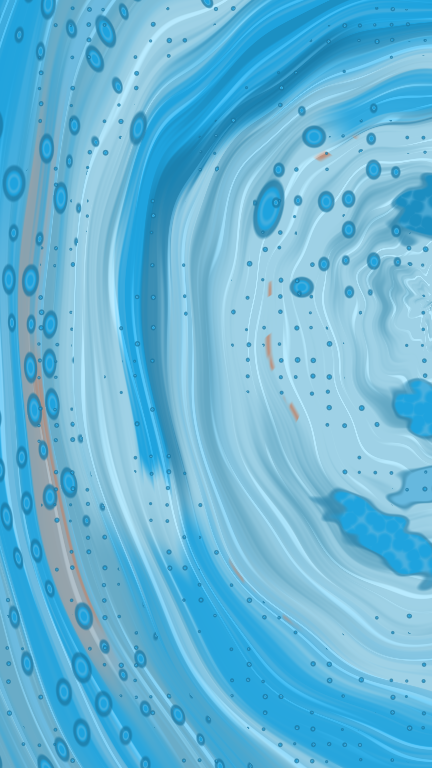
Give the GLSL for this texture, as a WebGL 1 fragment shader.

```glsl
precision highp float;
// Poured-paint swirl: nested oval bands of blue and pale paint around a centre
// on the right edge. Points become (oval radius, angle) flow coordinates, in
// which layered sines draw the streaks and jittered cells scatter the bubbles.

uniform vec2 u_resolution;

const vec2 CENTRE = vec2(0.565, 0.609);
const vec3 PALE = vec3(0.62, 0.82, 0.90);
const vec3 MID = vec3(0.40, 0.72, 0.87);
const vec3 SKY = vec3(0.12, 0.64, 0.87);
const vec3 DEEP = vec3(0.10, 0.47, 0.64);
const vec3 TEAL = vec3(0.39, 0.66, 0.77);
const vec3 TAN = vec3(0.63, 0.63, 0.64);
const vec3 RUST = vec3(0.76, 0.51, 0.40);

vec2 hash2(vec2 c) {
  return fract(sin(vec2(dot(c, vec2(127.1, 311.7)), dot(c, vec2(269.5, 183.3)))) * 43758.5);
}

// Soft window between lo and hi
float band(float x, float lo, float hi, float soft) {
  return smoothstep(lo - soft, lo + soft, x) * (1.0 - smoothstep(hi - soft, hi + soft, x));
}

// x: oval radius, y: angle from the left, positive upward
vec2 flowCoords(vec2 p) {
  vec2 d = p - CENTRE;
  float upper = mix(1.05, 1.55, smoothstep(0.26, 0.52, -d.x));
  d.y /= mix(1.5, upper, smoothstep(-0.08, 0.08, d.y));
  return vec2(length(d), atan(d.y, -d.x));
}

// Layered sines, each bent by the sum so far; about -1 to 1
float streaks(vec2 f, float freq, float seed) {
  float sum = 0.0, amp = 0.5;
  for (int i = 0; i < 5; i++) {
    float bend = 1.6 * sin(f.y * (1.7 + 0.6 * float(i)) + f.x * 14.0 + seed);
    sum += amp * sin(f.x * freq + bend + 2.4 * sum + seed);
    freq *= 1.83;
    amp *= 0.64;
    seed += 2.3;
  }
  return sum;
}

// Signed distance to a tilted ellipse, approximate
float ellipse(vec2 p, vec2 c, vec2 axes, float tilt) {
  float s = sin(tilt), k = cos(tilt);
  p -= c;
  p = vec2(k * p.x + s * p.y, k * p.y - s * p.x);
  return (length(p / axes) - 1.0) * min(axes.x, axes.y);
}

// Distance to the nearest jittered cell point
float cellular(vec2 g) {
  float best = 1.0;
  for (int y = -1; y <= 1; y++)
    for (int x = -1; x <= 1; x++) {
      vec2 c = floor(g) + vec2(float(x), float(y));
      best = min(best, length(c + hash2(c) - g));
    }
  return best;
}

// Blue drop with dark rim and pale glint; d is negative inside
vec3 drop(vec3 col, float d, float soft, float size) {
  col = mix(col, DEEP, 0.75 * (1.0 - smoothstep(0.0, soft, d)));
  col = mix(col, SKY, 1.0 - smoothstep(-soft, 0.0, d + 0.12 * size));
  return mix(col, MID, 0.5 * band(d, -0.6 * size, -0.4 * size, 0.1 * size));
}

// One random drop per grid cell, shrinking where density fades
vec3 bubbles(vec3 col, vec2 g, float density, float seed) {
  vec2 h = hash2(floor(g) + seed);
  float size = (0.12 + 0.24 * h.x) * density * step(h.y, 0.62);
  float d = length(fract(g) - 0.5 - 0.22 * (h - 0.5)) - size;
  return size > 0.05 ? drop(col, d, 0.08, size) : col;
}

// Blue pool with cellular lace inside
vec3 pool(vec3 col, vec2 p, float d, vec3 tint) {
  d += 0.004 * sin(p.x * 120.0 + 2.0 * sin(p.y * 90.0)) + 0.003 * sin(p.y * 210.0);
  vec3 lace = mix(tint, MID, 0.6 * smoothstep(0.4, 0.85, cellular(p * 65.0)));
  col = mix(col, DEEP, 0.6 * (1.0 - smoothstep(0.0, 0.005, d)));
  return mix(col, lace, 1.0 - smoothstep(-0.005, 0.0, d));
}

void main() {
  vec2 p = gl_FragCoord.xy / u_resolution.y;
  vec2 f = flowCoords(p);
  f.x += 0.005 * sin(f.y * 6.0 + f.x * 25.0) + 0.003 * sin(f.y * 13.0 - f.x * 50.0);
  float r = f.x, t = f.y;
  float broad = streaks(f, 38.0, 0.6), fine = streaks(f, 120.0, 4.0);
  float up = smoothstep(0.0, 0.9, t), low = smoothstep(-0.35, -0.6, t);

  // Pale heart and bluer outer rings
  vec3 col = mix(TEAL, PALE, smoothstep(-1.3, 0.2, broad + 0.5 * fine));
  col = mix(col, MID, 0.55 * band(r, 0.29, 0.37, 0.03) * smoothstep(-0.3, 0.6, fine));
  vec3 rings = mix(mix(SKY, TEAL, smoothstep(-0.5, 0.5, broad)), MID, smoothstep(0.0, 0.7, fine));
  col = mix(col, rings, smoothstep(0.46, 0.50, r + 0.035 * low + 0.012 * fine) * 0.9);
  col = mix(col, TEAL, 0.5 * low * band(r, 0.40, 0.50, 0.02) * smoothstep(-0.4, 0.4, -fine));
  col = mix(col, SKY, 0.6 * band(r, 0.55, 0.70, 0.015) * smoothstep(-0.1, 0.3, t));

  // Main blue ribbon, broken at lower left, with its dark inner fold
  float edge = r + 0.010 * fine;
  float ribbon = band(edge, 0.372 - 0.055 * up, 0.412 + 0.015 * up, 0.006 + 0.012 * up);
  ribbon *= smoothstep(-0.42, -0.35, t + 0.06 * fine);
  float lower = band(edge, 0.352, 0.425, 0.014) * smoothstep(-0.46, -0.60, t + 0.08 * broad);
  col = mix(col, mix(SKY, MID, 0.45 * smoothstep(0.1, 0.8, fine)), max(ribbon, 0.92 * lower));
  float fold = band(edge, 0.356 - 0.03 * up, 0.378 - 0.022 * up, 0.008) * band(t, -0.48, 1.25, 0.12);
  col = mix(col, DEEP, 0.75 * fold);
  col = mix(col, DEEP, 0.45 * up * band(r, 0.30, 0.44, 0.02) * smoothstep(0.1, 0.6, -fine));

  // Blue arc at upper right with a dark underside
  float arc = smoothstep(0.9, 1.15, t);
  col = mix(col, SKY, 0.85 * arc * band(edge, 0.240, 0.272, 0.008));
  col = mix(col, DEEP, 0.65 * arc * band(edge, 0.224, 0.236, 0.006));

  // Tan veins at the left and rusty flecks nearer the heart
  col = mix(col, TAN, 0.8 * band(edge, 0.522, 0.538, 0.005) * band(t, -0.65, 0.3, 0.12));
  col = mix(col, RUST, 0.7 * band(edge, 0.517, 0.524, 0.003) * band(t, -0.58, -0.1, 0.06));
  float broken = smoothstep(0.1, 0.6, sin(t * 23.0) + 0.5 * sin(t * 57.0 + r * 200.0));
  float fleck = band(r, 0.210, 0.215, 0.003) * band(t, -0.65, 0.1, 0.05);
  fleck += band(r, 0.222, 0.229, 0.003) * band(t, 0.85, 1.1, 0.04);
  fleck += 0.7 * band(r, 0.340, 0.343, 0.002) * band(t, -1.0, -0.7, 0.05);
  col = mix(col, RUST, 0.8 * fleck * broken);

  // Fine white threads
  col += 0.10 * smoothstep(0.55, 0.95, sin(r * 420.0 + 5.0 * broad + 2.0 * t)) * smoothstep(-0.2, 0.5, fine);

  // Pools at the right
  col = pool(col, p, ellipse(p, vec2(0.501, 0.301), vec2(0.088, 0.030), -0.62), SKY);
  col = pool(col, p, ellipse(p, vec2(0.556, 0.464), vec2(0.046, 0.030), -0.6), SKY);
  col = pool(col, p, ellipse(p, vec2(0.545, 0.368), vec2(0.034, 0.022), 0.7), MID);
  col = pool(col, p, ellipse(p, vec2(0.560, 0.729), vec2(0.050, 0.036), 0.6), mix(DEEP, SKY, 0.5));

  // Large drops, then stretched and tiny scattered ones
  col = drop(col, ellipse(p, vec2(0.350, 0.728), vec2(0.017, 0.036), -0.25), 0.003, 0.016);
  col = drop(col, ellipse(p, vec2(0.393, 0.626), vec2(0.014, 0.012), 0.0), 0.003, 0.012);
  col = drop(col, ellipse(p, vec2(0.409, 0.822), vec2(0.014, 0.013), 0.0), 0.003, 0.012);
  col = drop(col, ellipse(p, vec2(0.180, 0.833), vec2(0.009, 0.019), -0.2), 0.003, 0.009);
  float outer = smoothstep(0.455, 0.50, r + 0.03 * up);
  col = bubbles(col, vec2(r / 0.030, t * 14.0), outer, 3.0);
  float cluster = 1.0 - smoothstep(0.05, 0.13, length((p - vec2(0.44, 0.74)) * vec2(1.0, 0.7)));
  col = bubbles(col, p * vec2(32.0, 25.0), 0.9 * cluster, 17.0);
  col = bubbles(col, p * 48.0, 0.4 * smoothstep(-0.2, 0.5, broad), 41.0);

  gl_FragColor = vec4(clamp(col, 0.0, 1.0), 1.0);
}
```
